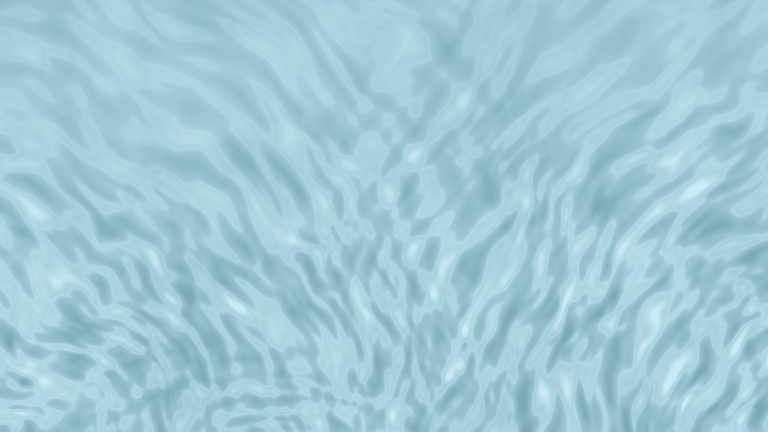
Write a Shadertoy shader that draws this texture.

```glsl
// Pale blue shallow water covered with soft crossing ripples.
// Noise stretched along arcs around distant centres forms the wave trains;
// their slopes become shade, and their contours become thin light lines.

const vec3 DEEP  = vec3(0.49, 0.665, 0.72);
const vec3 WATER = vec3(0.635, 0.797, 0.850);
const vec3 SHINE = vec3(0.785, 0.920, 0.965);

// Hash without sine, giving a gradient in the square -1..1
vec2 hashGradient(vec2 cell) {
    vec3 q = fract(cell.xyx * vec3(0.1031, 0.1030, 0.0973));
    q += dot(q, q.yzx + 33.33);
    return fract((q.xx + q.yz) * q.zy) * 2.0 - 1.0;
}

float gradientNoise(vec2 p) {
    vec2 cell = floor(p);
    vec2 f = p - cell;
    vec2 u = f * f * f * (f * (f * 6.0 - 15.0) + 10.0);
    float a = dot(hashGradient(cell), f);
    float b = dot(hashGradient(cell + vec2(1, 0)), f - vec2(1, 0));
    float c = dot(hashGradient(cell + vec2(0, 1)), f - vec2(0, 1));
    float d = dot(hashGradient(cell + vec2(1, 1)), f - vec2(1, 1));
    return mix(mix(a, b, u.x), mix(c, d, u.x), u.y);
}

// Bends the plane so that the wave trains wander
vec2 warp(vec2 p, float scale, float amount) {
    return p + amount * vec2(gradientNoise(p * scale + 17.3),
                             gradientNoise(p * scale + 71.9));
}

// Broken arcs around a centre: "across" and "along" set the grain density
float ripples(vec2 p, vec2 centre, float across, float along, float seed) {
    vec2 d = p - centre;
    return gradientNoise(vec2(length(d) * across, atan(d.y, d.x) * along) + seed);
}

// One wave train: broad swells with finer ripples where the water is busy
float waveTrain(vec2 p, vec2 centre, float busy, float seed) {
    float broad = ripples(p, centre, 23.0, 10.0, seed);
    float fine = ripples(p, centre, 41.0, 19.0, seed + 40.6);
    return broad + 0.75 * busy * fine;
}

// Soft light line where the height crosses a level
float contour(float height, float level, float width) {
    return 1.0 - smoothstep(0.0, width, abs(height - level));
}

vec3 waterColour(float tone) {
    vec3 colour = mix(WATER, DEEP, clamp(-tone, 0.0, 1.0));
    return mix(colour, SHINE, clamp(tone, 0.0, 1.0));
}

void mainImage(out vec4 fragColor, in vec2 fragCoord) {
    vec2 p = fragCoord / iResolution.y;
    float x = fragCoord.x / iResolution.x;

    // Calm at the upper left, busy toward the bottom and the right
    float busy = 1.0 - smoothstep(0.15, 1.05, p.y - 0.25 * x + 0.08);
    vec2 q = warp(warp(p, 3.0, 0.10), 11.0, 0.022);

    // Two trains lean toward each other and cross in the middle
    float left = waveTrain(q, vec2(-0.6, -0.45), busy, 5.2);
    float right = waveTrain(q, vec2(2.6, -0.40), busy, 83.7);
    float leftShare = 1.0 - smoothstep(0.38, 0.80, x);
    float rightShare = smoothstep(0.28, 0.66, x);
    float height = left * leftShare + right * rightShare;

    // Shallow rings rising from the lower edge
    float ringArea = (1.0 - smoothstep(0.06, 0.28, p.y))
                   * (1.0 - smoothstep(0.25, 0.55, abs(p.x - 0.62)));
    float rings = ripples(q, vec2(0.62, -0.45), 36.0, 5.0, 131.4);
    height = mix(height, 0.6 * height + rings, 0.7 * ringArea);

    // Shade, contour lines and small glints
    float strength = mix(0.50, 1.15, busy);
    float line = contour(height, 0.07, 0.13) - 0.38;
    float glint = smoothstep(0.30, 0.62, height);
    float tone = 1.40 * height + 0.30 * line + 0.25 * glint;
    tone *= strength;

    // Broad light variation and faint fine texture
    tone += 0.32 * gradientNoise(p * 2.6 + 9.4);
    tone += 0.28 * gradientNoise(q * 9.0 + 53.1);
    tone += 0.16 * strength * gradientNoise(q * vec2(52.0, 34.0) + 27.8);

    fragColor = vec4(waterColour(tone), 1.0);
}
```
